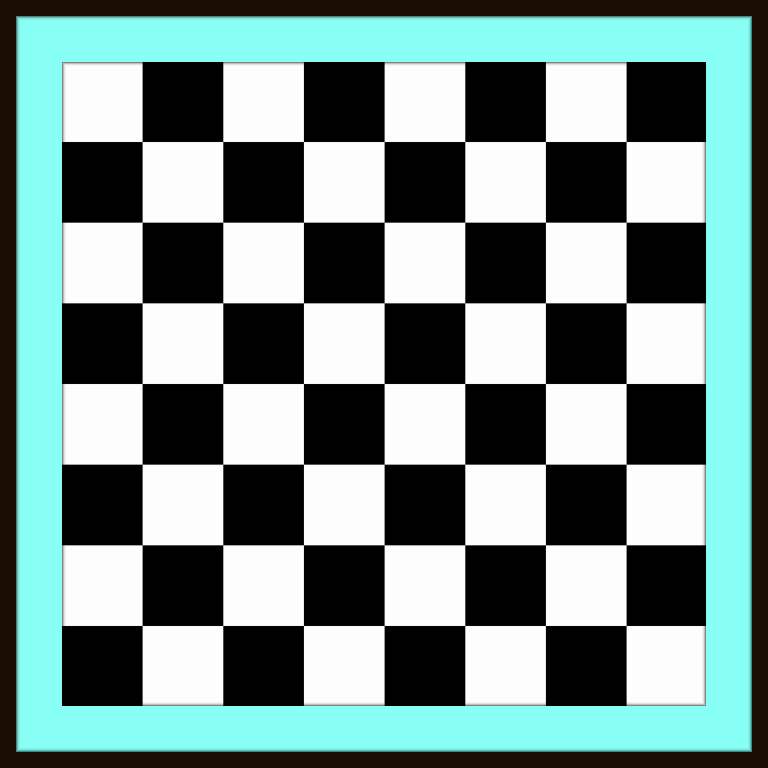
Reproduce this pattern procedurally as a three.js fragment shader.

```glsl
// Eight by eight checkerboard inside a cyan border and a dark frame, with soft inner shadows.
varying vec2 vUv;

const float PI = 3.14159265;
const float PITCH = 0.10503;                 // side of one square
const vec2 GRID_CENTRE = vec2(0.5008, 0.5);  // middle crossing of the squares
const float BOARD_HALF = 0.4193;             // half side of the checkered area
const float BORDER_HALF = 0.4792;            // half side of the cyan border
const float EDGE = 0.0007;                   // half width of smoothed edges
const float SHADOW_WIDTH = 0.0036;
const float SHADOW_DEPTH = 0.60;

const vec3 FRAME_COLOUR = vec3(0.100, 0.055, 0.010);
const vec3 BORDER_COLOUR = vec3(0.530, 1.000, 0.955);
const vec3 LIGHT_SQUARE = vec3(0.992);
const vec3 DARK_SQUARE = vec3(0.0);

// Distance inward from the sides of a centred square.
float insideDistance(vec2 p, float halfSide) {
  vec2 a = abs(p);
  return halfSide - max(a.x, a.y);
}

float coverage(float d) {
  return smoothstep(-EDGE, EDGE, d);
}

// Darkening that fades away from an inner edge.
float innerShade(float d) {
  float t = max(d, 0.0) / SHADOW_WIDTH;
  return 1.0 - SHADOW_DEPTH * exp(-t * (1.0 + t));
}

// 0 on dark squares, 1 on light squares.
float checker(vec2 p) {
  vec2 lineDistance = asin(sin(PI * p / PITCH)) * PITCH / PI;
  vec2 side = clamp(lineDistance / EDGE, -1.0, 1.0);
  return 0.5 - 0.5 * side.x * side.y;
}

void main() {
  vec2 p = vUv - 0.5;
  float borderDistance = insideDistance(p, BORDER_HALF);
  float boardDistance = insideDistance(p, BOARD_HALF);

  // Border set into the frame
  vec3 border = BORDER_COLOUR * innerShade(borderDistance);
  vec3 colour = mix(FRAME_COLOUR, border, coverage(borderDistance));

  // Squares set into the border
  vec3 board = mix(DARK_SQUARE, LIGHT_SQUARE, checker(vUv - GRID_CENTRE));
  board *= innerShade(boardDistance);
  colour = mix(colour, board, coverage(boardDistance));

  gl_FragColor = vec4(colour, 1.0);
}
```
